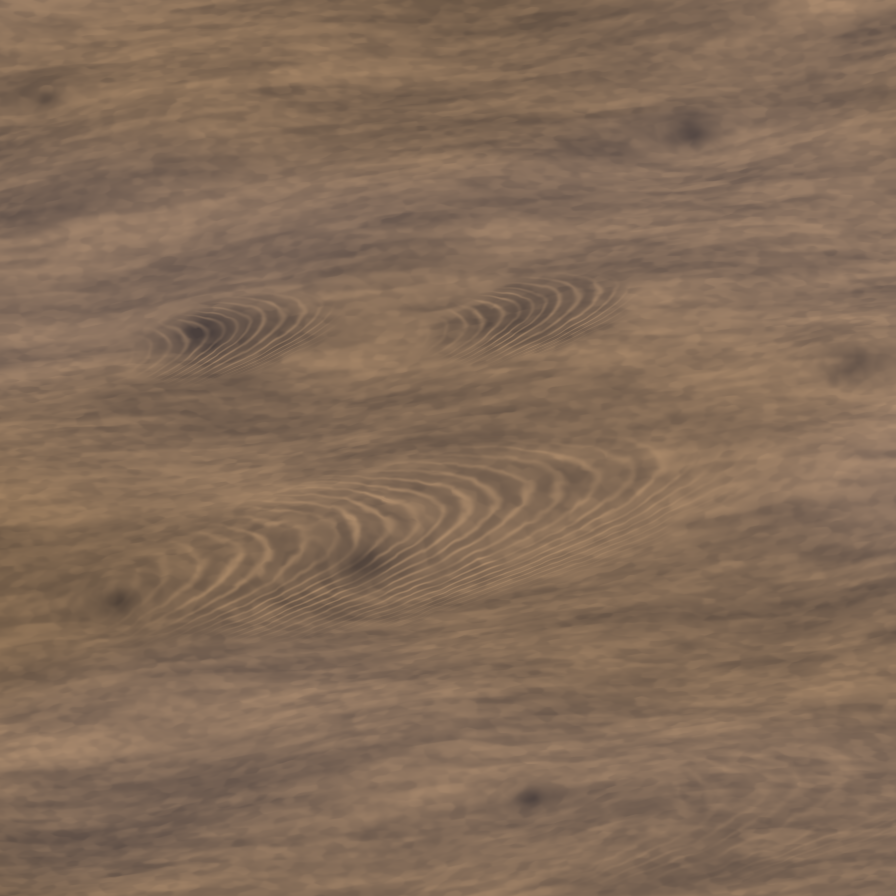
Give the GLSL for this texture, as a WebGL 1 fragment shader.

```glsl
precision highp float;
// Brown oak board: tilted streaky grain, nested cathedral arcs and small dark knots.
uniform vec2 u_resolution;

const vec3 MID_BROWN = vec3(0.513, 0.418, 0.337);
const vec3 TONE_RANGE = vec3(0.130, 0.104, 0.077);
const vec3 WARM_SHIFT = vec3(0.012, 0.000, -0.030);
const float GRAIN_TILT = 0.10;
const float TAU = 6.2832;

vec2 rotate(vec2 p, float angle) {
  float c = cos(angle), s = sin(angle);
  return vec2(c * p.x + s * p.y, c * p.y - s * p.x);
}

vec3 hash3(vec2 cell) {
  vec3 q = fract(cell.xyx * vec3(0.1031, 0.1030, 0.0973));
  q += dot(q, q.yxz + 33.33);
  return fract((q.xxy + q.yzz) * q.zyx);
}

// Smooth cellular noise: random cell tones blended by distance, -1 to 1.
float cellTone(vec2 p) {
  vec2 base = floor(p);
  float total = 0.0, weights = 0.0;
  for (int j = -1; j <= 1; j++) {
    for (int i = -1; i <= 1; i++) {
      vec2 cell = base + vec2(float(i), float(j));
      vec3 h = hash3(cell + 57.0);
      vec2 d = cell + h.xy - p;
      float w = exp(-5.0 * dot(d, d));
      total += w * (2.0 * h.z - 1.0);
      weights += w;
    }
  }
  return total / weights;
}

// Pushes the grain apart around a knot or figure.
float bulge(vec2 d, vec2 size) {
  vec2 q = d / size;
  return -0.6 * d.y * exp(-dot(q, q));
}

// Nested arcs opening to the left; returns tone and coverage.
vec2 arcFigure(vec2 d, vec2 size, float spacing, float darkness) {
  vec2 q = d / size;
  float wobble = cellTone(d * vec2(22.0, 30.0));
  float fine = cellTone(d * vec2(75.0, 95.0) + 9.0);
  float lift = q.y - 0.25;
  float radius = q.x + 0.85 * lift * lift;
  float phase = radius * size.x / spacing * TAU;
  phase += 1.6 * sin(radius * 6.0) + 1.5 * wobble + 0.7 * fine;
  float crest = pow(0.5 + 0.5 * sin(phase), 3.0);
  float len = length(q) + 0.12 * wobble;
  float rim = exp(-60.0 * (len - 0.9) * (len - 0.9)) * smoothstep(0.1, -0.5, q.y);
  float tone = (crest - 0.32) * (0.95 + 0.7 * wobble) + 0.15 * sin(phase * 0.5);
  tone -= darkness * exp(-2.5 * dot(q, q)) + 0.6 * rim;
  return vec2(tone, 1.0 - smoothstep(0.55, 1.05, len));
}

// Ragged dark core with a softer stain along the grain.
float knotShade(vec2 d, float size) {
  vec2 q = d / vec2(size * 1.4, size);
  float ragged = cellTone(d * vec2(60.0, 90.0));
  float r = length(q) * (1.0 + 0.45 * ragged);
  float stain = exp(-dot(q * vec2(0.35, 0.6), q * vec2(0.35, 0.6)));
  return 0.95 * exp(-r * r * 1.5) + 0.45 * stain * (1.0 + 0.6 * ragged);
}

vec2 knotCenter(float i) {
  return fract(vec2(0.13, 0.33) + i * vec2(0.82, 0.26));
}

void main() {
  vec2 p = gl_FragCoord.xy / min(u_resolution.x, u_resolution.y);
  vec2 grain = rotate(p, GRAIN_TILT);
  float knots = 0.0;

  // Scattered knots bend the nearby grain
  for (int k = 0; k < 7; k++) {
    float i = float(k);
    float size = mix(0.011, 0.022, fract(i * 0.62 + 0.3));
    vec2 d = rotate(p - knotCenter(i), GRAIN_TILT);
    knots += knotShade(d, size);
    grain.y += bulge(d, vec2(4.5, 2.2) * size);
  }

  // One long figure and a faint one below it
  vec2 longSize = vec2(0.38, 0.095);
  vec2 longOffset = rotate(p - vec2(0.46, 0.40), 0.22);
  vec2 longArc = arcFigure(longOffset, longSize, 0.034, 0.15);
  vec2 faintArc = arcFigure(rotate(p - vec2(0.84, 0.10), 0.18), vec2(0.30, 0.085), 0.055, 0.2);
  grain.y += bulge(longOffset, longSize);

  // Slow waves, then streaks from broad bands to fine fibres
  grain.y += 0.010 * sin(grain.x * 6.0 + grain.y * 11.0)
           + 0.005 * sin(grain.x * 13.0 - grain.y * 23.0 + 1.7);
  float band = cellTone(grain * vec2(2.2, 10.0));
  float streak = cellTone(grain * vec2(5.0, 42.0) + 13.0);
  float fibre = cellTone(grain * vec2(17.0, 120.0) + 29.0);
  float speckle = cellTone(grain * vec2(80.0, 190.0) + 41.0);
  float tone = 0.55 * band + 0.42 * streak + 0.36 * fibre;

  tone = mix(tone, longArc.x + 0.3 * tone, 0.85 * longArc.y);
  tone = mix(tone, faintArc.x * 0.5 + 0.6 * tone, 0.6 * faintArc.y);

  // Pair of small dark eyes
  for (int k = 0; k < 2; k++) {
    float i = float(k);
    vec2 d = rotate(p - vec2(0.26 + 0.33 * i, 0.625 + 0.022 * i), 0.24);
    vec2 eye = arcFigure(d, vec2(0.125, 0.045), 0.019, 0.75);
    tone = mix(tone, eye.x + 0.3 * tone, 0.9 * eye.y);
  }

  tone += 0.26 * speckle - knots + 0.08;
  tone = clamp(tone, -1.6, 1.15);
  float warmth = 0.8 * cellTone(grain * vec2(1.8, 5.0) + 71.0) + 0.3 * tone + 0.25 * (0.5 - p.x);
  gl_FragColor = vec4(MID_BROWN + tone * TONE_RANGE + warmth * WARM_SHIFT, 1.0);
}
```
